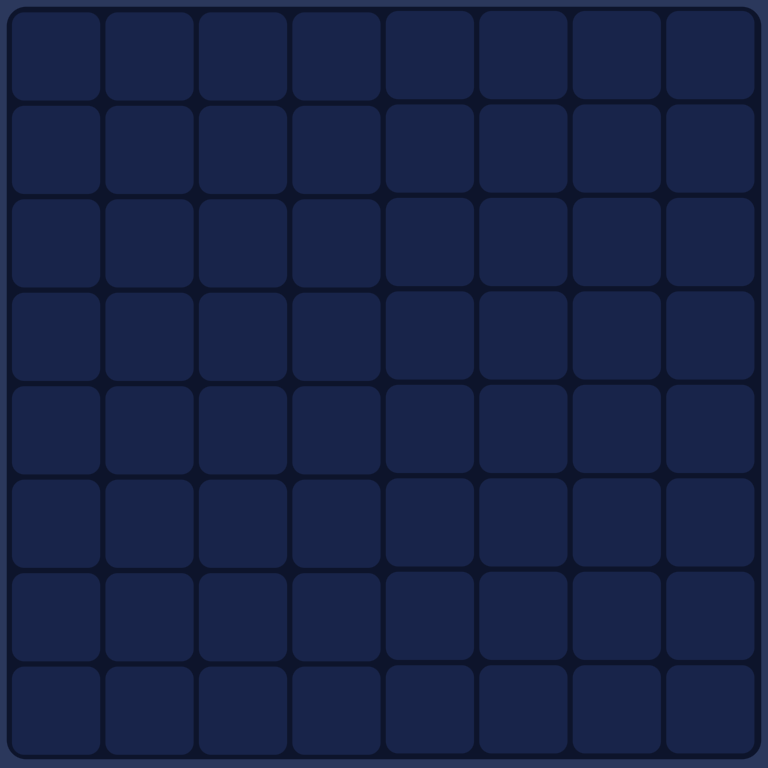
A Shadertoy shader for this pattern:

```glsl
// Navy panel with a rounded frame and an eight by eight grid of rounded tiles.

const vec3 FRAME_COLOR  = vec3(0.168, 0.218, 0.360);
const vec3 GROOVE_COLOR = vec3(0.052, 0.080, 0.170);
const vec3 TILE_COLOR   = vec3(0.095, 0.142, 0.290);

// All lengths are fractions of the canvas.
const vec2  GROOVE_CENTER = vec2(0.5, 0.5013);
const vec2  GROOVE_HALF   = vec2(0.4912, 0.4899);
const float GROOVE_RADIUS = 0.0252;

const vec2  GRID_COUNT  = vec2(8.0);
const vec2  FIRST_TILE  = vec2(0.0730, 0.0746);  // center of the lower left tile
const vec2  TILE_PITCH  = vec2(0.1217, 0.1217);
const vec2  TILE_HALF   = vec2(0.0574);
const float TILE_RADIUS = 0.0160;
const float RIGHT_LIFT  = 0.0018;  // upward step of the right half of the grid
const float EDGE_PIXELS = 1.2;     // width of the smoothed edges

float roundedBox(vec2 p, vec2 halfSize, float radius) {
    vec2 q = abs(p) - halfSize + radius;
    return length(max(q, 0.0)) + min(max(q.x, q.y), 0.0) - radius;
}

float coverage(float dist, float edge) {
    return clamp(0.5 - dist / edge, 0.0, 1.0);
}

// Distance to the nearest tile, with the right columns slightly raised.
float tileDistance(vec2 p) {
    vec2 grid = p - FIRST_TILE;
    float column = clamp(round(grid.x / TILE_PITCH.x), 0.0, GRID_COUNT.x - 1.0);
    grid.y -= RIGHT_LIFT * step(0.5 * GRID_COUNT.x, column);
    float row = clamp(round(grid.y / TILE_PITCH.y), 0.0, GRID_COUNT.y - 1.0);
    return roundedBox(grid - vec2(column, row) * TILE_PITCH, TILE_HALF, TILE_RADIUS);
}

void mainImage(out vec4 fragColor, in vec2 fragCoord) {
    vec2 uv = fragCoord / iResolution.xy;
    float edge = EDGE_PIXELS / min(iResolution.x, iResolution.y);

    // Frame, recessed groove and tiles, from back to front.
    float groove = roundedBox(uv - GROOVE_CENTER, GROOVE_HALF, GROOVE_RADIUS);
    vec3 color = mix(FRAME_COLOR, GROOVE_COLOR, coverage(groove, edge));
    color = mix(color, TILE_COLOR, coverage(tileDistance(uv), edge));

    fragColor = vec4(color, 1.0);
}
```
